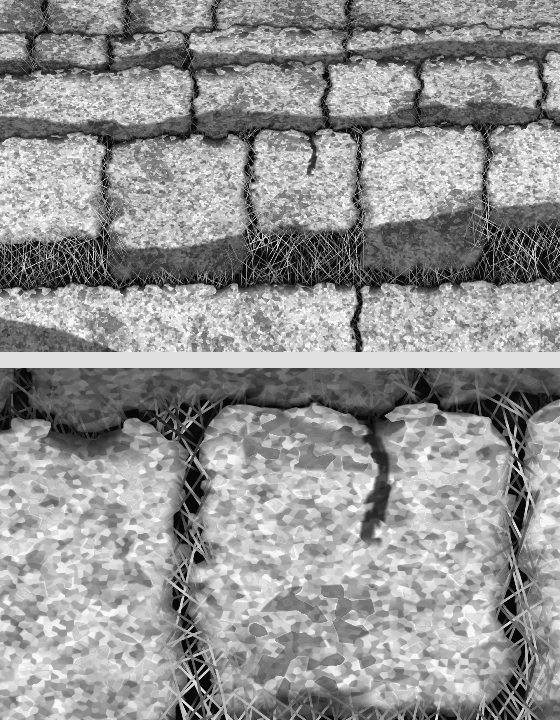
Top, the full canvas; bottom, a detail of the centre.
A WebGL 2 fragment shader for this texture:

```glsl
#version 300 es
precision highp float;
uniform vec2 u_resolution;
out vec4 outColor;

#define ROW_COUNT 5
#define STONES_PER_ROW 5
#define JOINT_GAP 0.007
#define LIT_TONE 0.77
#define SHADE_FACTOR 0.50
#define SOIL_TONE 0.10
#define GRAIN 0.42
#define BLADE_LAYERS 14
#define BLADE_WIDTH 0.0013
#define BLADE_CELLS vec2(7.0, 50.0)

// Per row: bottom, top, slope, corner radius
const vec4 ROWS[5] = vec4[5](
  vec4(-0.2, 0.175, 0.016, 0.03), vec4(0.31, 0.605, 0.025, 0.05),
  vec4(0.60, 0.79, 0.035, 0.022), vec4(0.785, 0.905, 0.01, 0.02),
  vec4(0.90, 1.1, 0.0, 0.02));
// Per row: x of the joints between stones
const vec4 JOINTS[5] = vec4[5](
  vec4(1.015, 2.0, 2.1, 2.15), vec4(0.30, 0.71, 1.02, 1.38),
  vec4(0.548, 0.925, 1.19, 1.54), vec4(0.093, 0.31, 0.533, 0.99),
  vec4(0.124, 0.36, 0.61, 0.99));
// Per row: height and slope of the shadow, amount of grass
const vec3 SHADOWS[5] = vec3[5](
  vec3(0.10, -0.32, 0.0), vec3(0.26, 0.10, 1.0), vec3(0.655, 0.025, 0.3),
  vec3(0.825, 0.04, 0.65), vec3(0.90, 0.01, 0.7));

float hash(vec2 p) {
  vec3 q = fract(p.xyx * 0.1031);
  q += dot(q, q.yzx + 33.33);
  return fract((q.x + q.y) * q.z);
}

// Smooth cellular noise: random cell tones blended by distance
float cellNoise(vec2 p) {
  vec2 id = floor(p), f = fract(p);
  float total = 0.0, weights = 0.0;
  for (int j = -1; j <= 1; j++)
    for (int i = -1; i <= 1; i++) {
      vec2 o = vec2(i, j), c = id + o;
      vec2 d = o + vec2(hash(c), hash(c + 57.0)) - f;
      float w = exp(-14.0 * dot(d, d));
      total += w * hash(c + 113.0);
      weights += w;
    }
  return total / weights;
}

float roundedBox(vec2 p, vec2 halfSize, float radius) {
  vec2 q = abs(p) - halfSize + radius;
  return length(max(q, 0.0)) + min(max(q.x, q.y), 0.0) - radius;
}

// Layers of bent grass blades: x is coverage, y is tone
vec2 grassBlades(vec2 p, float pixel) {
  vec2 blades = vec2(0.0);
  for (int k = 0; k < BLADE_LAYERS; k++) {
    float n = float(k), a = 1.57 + 2.3 * (hash(vec2(n, 3.0)) - 0.5);
    vec2 r = mat2(cos(a), -sin(a), sin(a), cos(a)) * p + n * 7.3;
    r.y += 0.012 * sin(r.x * 13.0 + n);
    vec2 c = r * BLADE_CELLS, f = fract(c), id = floor(c) + n * 17.0;
    float h = hash(id);
    float away = abs(f.y - 0.5 + (f.x - 0.5) * (h - 0.5)) / BLADE_CELLS.y;
    float blade = 1.0 - smoothstep(BLADE_WIDTH - 0.5 * pixel, BLADE_WIDTH + 0.5 * pixel, away);
    blade *= smoothstep(0.0, 0.2, f.x) * (1.0 - smoothstep(0.7, 1.0, f.x)) * step(0.4, h);
    blades.y = mix(blades.y, mix(0.2, 0.95, hash(id + 31.0)), blade);
    blades.x = max(blades.x, blade);
  }
  return blades;
}

void main() {
  vec2 p = gl_FragCoord.xy / u_resolution.y;
  float pixel = 1.0 / u_resolution.y;

  // Grain, stains and edge wobble shared by all stones
  vec2 g = p * vec2(1.0, 1.0 + 0.4 * p.y);
  float coarse = cellNoise(g * 28.0), middle = cellNoise(g * 68.0);
  float fine = cellNoise(g * 150.0), broad = cellNoise(g * 9.0);
  float grain = GRAIN * (0.3 * coarse + 0.8 * middle + 0.9 * fine - 1.0);
  grain -= 0.2 * smoothstep(0.7, 0.85, middle) * smoothstep(0.4, 0.7, fine);
  vec2 wobble = 0.004 * sin(p.yx * vec2(31.0, 23.0)) + 0.003 * sin(p.yx * 71.0 + 2.0);
  wobble += 0.014 * (coarse - 0.5) + 0.006 * (middle - 0.5);
  vec2 blades = grassBlades(p, pixel);
  float tone = SOIL_TONE + 0.15 * fine * middle;

  // Courses of stone, back to front
  for (int row = ROW_COUNT - 1; row >= 0; row--) {
    vec4 r = ROWS[row], joints = JOINTS[row];
    vec3 shadow = SHADOWS[row];
    vec2 q = p + wobble - vec2(0.0, r.z * p.x);
    float foot = 1.0, jointDist = 1.0;
    float lift = 0.012 * sin(p.x * 9.0 + float(row)) + 0.02 * (broad - 0.5);
    float shade = 1.0 - smoothstep(-0.006, 0.006, p.y - shadow.x - shadow.y * p.x - lift);
    for (int i = 0; i < STONES_PER_ROW; i++) {
      float left = i == 0 ? -0.2 : joints[max(i - 1, 0)];
      float right = i == STONES_PER_ROW - 1 ? 2.2 : joints[min(i, 3)];
      float h = hash(vec2(i, row) + 5.0);
      float bottom = r.x - (row == 1 ? 0.11 * mod(float(i), 2.0) : 0.0);
      float top = r.y + 0.016 * (h - 0.5);
      vec2 mid = 0.5 * vec2(left + right, bottom + top);
      float d = roundedBox(q - mid, vec2(right, top) - mid - vec2(JOINT_GAP, 0.0), r.w);
      if (p.x > left && p.x <= right) foot = q.y - bottom;
      jointDist = min(jointDist, abs(q.x - right));

      // Lit face, dark lichen along the top, shadow below
      float face = LIT_TONE + 0.10 * (h - 0.5) - 0.035 * float(max(row - 1, 0)) + grain;
      float nearTop = 1.0 - smoothstep(0.0, 0.045, top - q.y);
      float lichen = smoothstep(0.5, 0.65, 0.6 * coarse + 0.4 * middle) * nearTop;
      lichen = max(lichen, 0.6 * smoothstep(0.74, 0.84, broad) * smoothstep(0.45, 0.65, middle));
      face *= (1.0 - 0.68 * lichen) * mix(1.0, SHADE_FACTOR, shade);
      face *= mix(0.72, 1.0, smoothstep(0.0, 0.012, -d));
      tone *= mix(0.4, 1.0, smoothstep(0.0, 0.013, d));
      tone = mix(tone, face, 1.0 - smoothstep(-pixel, pixel, d));
    }
    // Grass growing from the joints and the foot of the course
    float depth = clamp((r.y - q.y) / (r.y - r.x), 0.0, 1.0);
    float reach = 0.015 + 0.09 * depth * broad;
    float fringe = max(1.0 - smoothstep(0.0, reach, jointDist), 1.0 - smoothstep(-0.01, 0.04, foot));
    fringe *= shadow.z * (1.0 - smoothstep(r.y - 0.03, r.y + 0.015, q.y));
    tone *= 1.0 - 0.35 * fringe;
    float light = row == 1 ? mix(0.55, 1.0, smoothstep(0.16, 0.36, p.y + 0.1 * broad)) : 0.9;
    tone = mix(tone, blades.y * light, blades.x * fringe);
  }

  // Dark stain running down one face
  float stain = abs(p.x - 0.887 + wobble.x - 0.04 * (p.y - 0.56));
  stain = 1.0 - smoothstep(0.004, 0.009, stain);
  stain *= smoothstep(0.49, 0.51, p.y) * (1.0 - smoothstep(0.61, 0.63, p.y));
  tone *= 1.0 - 0.7 * stain;
  outColor = vec4(vec3(clamp(tone, 0.03, 0.97)), 1.0);
}
```
